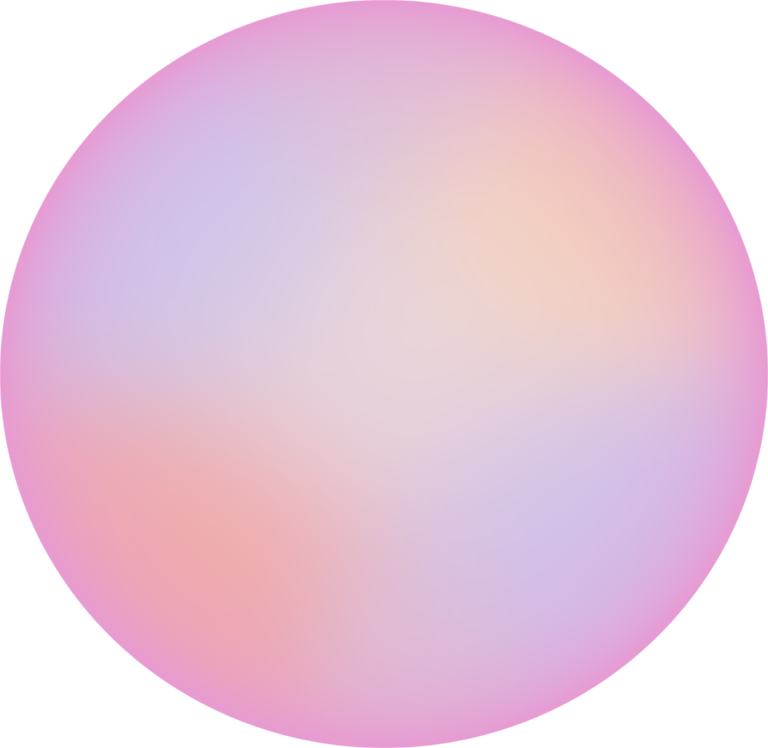
Reproduce this background procedurally as a Shadertoy shader.

```glsl
// A pastel orb on white: soft blue, peach, coral and lavender glows inside a pink rim.

#define PAPER    vec3(1.00, 1.00, 1.00)
#define RIM      vec3(0.905, 0.605, 0.825)
#define CORE     vec3(0.912, 0.845, 0.870)
#define BLUE     vec3(0.805, 0.770, 0.925)
#define PEACH    vec3(0.965, 0.830, 0.750)
#define CORAL    vec3(0.940, 0.665, 0.665)
#define LAVENDER vec3(0.815, 0.755, 0.920)
#define MAUVE    vec3(0.870, 0.755, 0.850)
#define ROSE     vec3(0.935, 0.750, 0.720)
#define RIM_POWER 6.5

// Adds one glow: colour in rgb, blending weight in a
void addGlow(inout vec4 sum, vec2 p, vec2 center, float size, vec3 color) {
    vec2 d = (p - center) / size;
    float weight = exp(-dot(d, d));
    sum += vec4(color, 1.0) * weight;
}

// Weighted blend of all the glows inside the orb
vec3 orbColor(vec2 p) {
    vec4 sum = vec4(0.0);
    addGlow(sum, p, vec2( 0.00,  0.03), 0.40, CORE);
    addGlow(sum, p, vec2(-0.50,  0.42), 0.42, BLUE);
    addGlow(sum, p, vec2( 0.40,  0.38), 0.38, PEACH);
    addGlow(sum, p, vec2( 0.68,  0.58), 0.30, ROSE);
    addGlow(sum, p, vec2(-0.48, -0.56), 0.44, CORAL);
    addGlow(sum, p, vec2( 0.48, -0.46), 0.42, LAVENDER);
    addGlow(sum, p, vec2( 0.02,  0.80), 0.30, MAUVE);
    addGlow(sum, p, vec2( 0.08, -0.78), 0.26, MAUVE);
    return sum.rgb / sum.a;
}

void mainImage(out vec4 fragColor, in vec2 fragCoord) {
    // The orb touches all four sides of the canvas
    vec2 p = 2.0 * fragCoord / iResolution.xy - 1.0;
    float radius = length(p);

    // Glows fade into the pink rim
    float rim = pow(min(radius, 1.0), RIM_POWER);
    vec3 color = mix(orbColor(p), RIM, rim);

    // Smooth outer edge
    float edge = 2.0 / min(iResolution.x, iResolution.y);
    float outside = smoothstep(1.0 - edge, 1.0 + edge, radius);
    fragColor = vec4(mix(color, PAPER, outside), 1.0);
}
```
